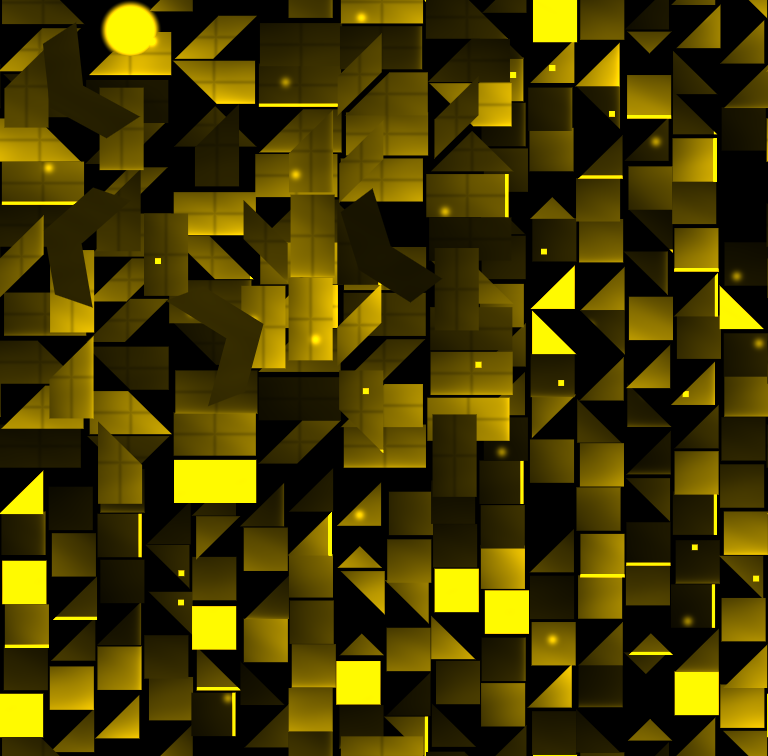
Give the GLSL for this background, as a WebGL 2 fragment shader.

```glsl
#version 300 es
precision highp float;

uniform vec2 u_resolution;
out vec4 fragColor;

const float SMALL = 0.0, LARGE = 1.0, BENT = 2.0;

vec4 hash4(vec2 cell, float seed) {
    vec4 q = fract(vec4(cell.xyxy + seed * 7.31) * vec4(0.1031, 0.1030, 0.0973, 0.1099));
    q += dot(q, q.wzxy + 33.33);
    return fract((q.xxyz + q.yzzw) * q.zywx);
}

// Box with optional 45 degree cuts; equal sides turn the cut box into a triangle
float cutBox(vec2 p, vec2 halfSize, float pick, float kind) {
    vec2 q = abs(p) - halfSize;
    float d = max(q.x, q.y);
    float offset = abs(halfSize.x - halfSize.y);
    if (pick > 0.5) d = max(d, (p.y - p.x - offset) * 0.707);
    if (pick > 0.95) d = max(d, (p.y + p.x - offset) * 0.707);
    else if (pick > 0.8 && kind == LARGE) d = max(d, (p.x - p.y - offset) * 0.707);
    return d;
}

float pieceLight(vec2 p, vec2 halfSize, float kind, vec4 tone, vec4 extra) {
    if (tone.x > 0.94) return 1.25;
    float light = 0.08 + 0.62 * pow(tone.x / 0.94, 1.5);
    if (kind == BENT) return 0.07 + 0.3 * light;

    // Soft slope across the piece, mostly towards its lower right
    float angle = -0.8 + 3.0 * (tone.y - 0.5);
    light *= 1.0 + 0.32 * dot(p / halfSize, vec2(cos(angle), sin(angle)));

    // Faint joints of the large pieces
    if (kind == LARGE) {
        vec2 joint = exp(-p * p / 0.000006);
        light *= 1.0 - 0.18 * max(joint.x, joint.y);
    }

    // Bright rim on the right or lower side
    float rim = tone.z < 0.5 ? halfSize.x - p.x : halfSize.y + p.y;
    if (extra.x < 0.11) light += 1.2 * smoothstep(0.005, 0.003, rim);
    else if (extra.x < 0.4) light += 0.25 * exp(-rim / 0.004);

    // Small lamp spot
    vec2 lamp = p - halfSize * (extra.zw - 0.5) * 1.5;
    if (extra.y < 0.1) light += 0.55 * exp(-dot(lamp, lamp) / 0.00004);
    else if (extra.y < 0.15) light += 1.1 * smoothstep(0.0045, 0.003, max(abs(lamp.x), abs(lamp.y)));
    return light;
}

// Paints one staggered, wrapping grid of pieces over the light so far
float paintPieces(float light, vec2 uv, vec2 count, vec2 halfSize, float kind, float chance, float seed) {
    for (int i = -1; i <= 1; i++) {
        float column = floor(uv.x * count.x) + float(i);
        float stagger = hash4(vec2(mod(column, count.x), 3.0), seed).x;
        for (int j = -1; j <= 1; j++) {
            vec2 cell = vec2(column, floor(uv.y * count.y - stagger) + float(j));
            vec2 id = mod(cell, count);
            vec4 form = hash4(id, seed + 1.0);
            vec4 tone = hash4(id, seed + 2.0);
            vec4 extra = hash4(id, seed + 3.0);
            vec2 center = (cell + 0.5 + vec2(0.0, stagger)) / count;

            // Large pieces fill the upper left, small ones the rest
            vec2 home = fract(center);
            bool upperLeft = home.x < 0.62 && home.y > (kind == BENT ? 0.55 : 0.36);
            if (upperLeft == (kind == SMALL) || form.w > chance) continue;

            vec2 p = uv - center - (tone.zw - 0.5) * 0.008;
            float d;
            if (kind == BENT) {
                float turn = 6.2832 * form.x;
                vec2 q = mat2(cos(turn), -sin(turn), sin(turn), cos(turn)) * p;
                q.y += abs(q.x) * (0.35 + 0.4 * form.y) - 0.02;
                d = cutBox(q, halfSize, 0.0, kind) * 0.85;
            } else {
                vec2 flip = vec2(form.x < 0.25 ? -1.0 : 1.0, form.y < 0.2 ? -1.0 : 1.0);
                d = cutBox(p * flip, halfSize, form.z, kind);
            }
            float cover = clamp(0.5 - d * u_resolution.y, 0.0, 1.0);
            light = mix(light, pieceLight(p, halfSize, kind, tone, extra), cover);
        }
    }
    return light;
}

void main() {
    vec2 uv = gl_FragCoord.xy / u_resolution;

    // Layers from back to front
    float light = 0.0;
    light = paintPieces(light, uv, vec2(16, 17), vec2(0.0287), SMALL, 0.97, 11.0);
    light = paintPieces(light, uv, vec2(9, 17), vec2(0.0535, 0.0285), LARGE, 0.96, 23.0);
    light = paintPieces(light, uv, vec2(16, 9), vec2(0.0287, 0.0545), LARGE, 0.4, 37.0);
    light = paintPieces(light, uv, vec2(5, 5), vec2(0.075, 0.026), BENT, 0.6, 51.0);

    // Slight mottling
    vec2 wave = 6.2832 * uv;
    light *= 1.0 + 0.05 * sin(9.0 * wave.x + 2.0 * sin(7.0 * wave.y)) * sin(11.0 * wave.y + 4.0 * wave.x);

    // Round lamp with a halo on the pieces around it
    float lampDistance = length(fract(uv - vec2(0.17, 0.96) + 0.5) - 0.5);
    light *= 1.0 + 0.8 * exp(-lampDistance * lampDistance * 350.0);
    light = max(light, 1.25 * smoothstep(0.041, 0.029, lampDistance));

    fragColor = vec4(min(light * vec3(1.0, 0.82, 0.0), vec3(1.0, 0.98, 0.0)), 1.0);
}
```
